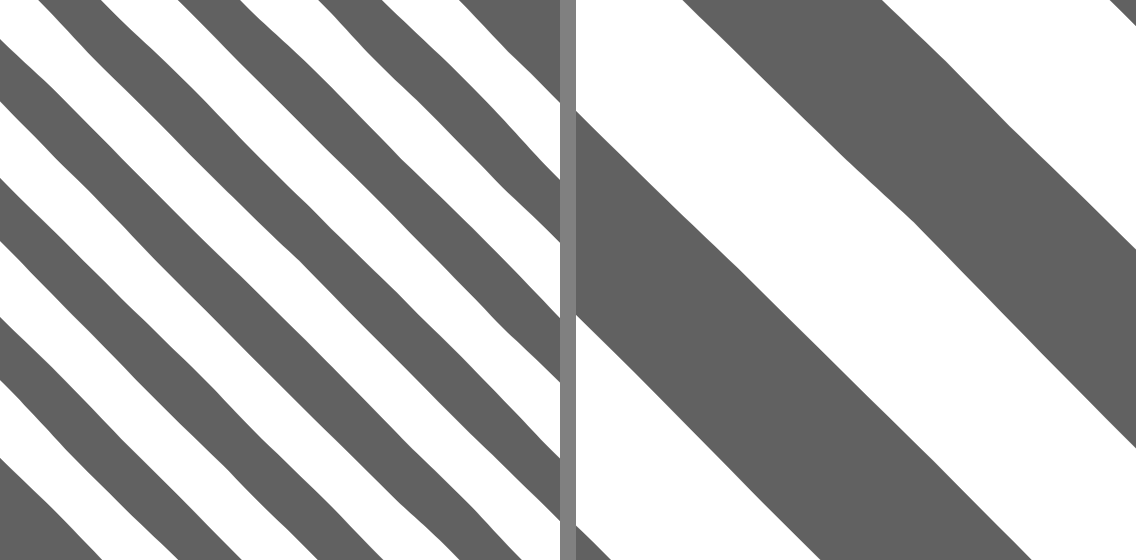
Left: the whole. Right: its middle third, enlarged.
Write a WebGL 1 fragment shader that draws this pattern.

```glsl
precision highp float;

uniform vec2 u_resolution;

float hash(vec2 p) {
  return fract(sin(dot(p, vec2(127.1, 311.7))) * 43758.5453);
}

// Straight segments between random heights, one track per edge
float kinkedLine(float t, float edge) {
  float i = floor(t);
  return mix(hash(vec2(i, edge)), hash(vec2(i + 1.0, edge)), fract(t)) - 0.5;
}

void main() {
  vec2 uv = gl_FragCoord.xy / u_resolution;

  // Across the stripes; clamping keeps the two outer corners solid
  float across = 4.0 * clamp(uv.x + uv.y - 1.0, -0.875, 0.875);
  float along = uv.x - uv.y;
  float fromCentre = abs(fract(across) - 0.5);

  // Hand-cut edges: slow drift plus small nicks
  float edge = floor(across * 2.0);
  float wobble = 0.026 * kinkedLine(along * 4.0, edge)
               + 0.006 * kinkedLine(along * 13.0, edge + 40.0);

  // Stripes narrow slightly where they meet the border
  vec2 inset = min(uv, 1.0 - uv);
  float border = min(inset.x, inset.y);
  float halfWidth = 0.226 + 0.015 * smoothstep(0.0, 0.12, border) + wobble;

  float pixel = 4.0 * 1.414 / min(u_resolution.x, u_resolution.y);
  float stripe = clamp(0.5 + (halfWidth - fromCentre) / pixel, 0.0, 1.0);

  gl_FragColor = vec4(mix(vec3(1.0), vec3(0.38), stripe), 1.0);
}
```
